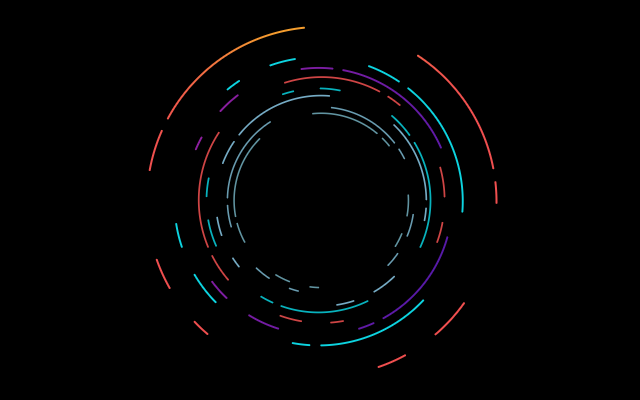
Write a Shadertoy shader that draws this background.

```glsl
const float CANVAS_HEIGHT = 480.0; // design units from bottom to top
const float TAU = 6.283185;
const int DASH_COUNT = 8;

// Start and end of each dash in degrees, shared by every ring
const vec2 DASHES[DASH_COUNT] = vec2[DASH_COUNT](
    vec2(0.0, 56.4), vec2(60.3, 74.4), vec2(103.6, 114.4), vec2(127.6, 134.0),
    vec2(193.2, 203.3), vec2(214.8, 229.3), vec2(263.8, 271.2), vec2(275.2, 321.4));

const vec3 CORAL = vec3(0.94, 0.31, 0.31);
const vec3 ORANGE = vec3(0.96, 0.62, 0.18);
const vec3 CYAN = vec3(0.05, 0.83, 0.88);
const vec3 VIOLET = vec3(0.34, 0.10, 0.66);
const vec3 MAGENTA = vec3(0.55, 0.12, 0.62);
const vec3 BRICK = vec3(0.81, 0.27, 0.27);
const vec3 TEAL = vec3(0.03, 0.70, 0.74);
const vec3 STEEL = vec3(0.46, 0.67, 0.77);
const vec3 SLATE = vec3(0.41, 0.61, 0.69);
const vec3 MIST = vec3(0.38, 0.58, 0.63);

// Signed angle in the range -PI to PI
float wrapAngle(float angle) {
    return mod(angle + 0.5 * TAU, TAU) - 0.5 * TAU;
}

// Distance to the round-capped dashes of a ring turned by some degrees
float dashedRing(vec2 p, float radius, float turn, float halfWidth) {
    float angle = atan(p.y, p.x) - radians(turn);
    float radial = length(p) - radius;
    float nearest = 1e5;
    for (int i = 0; i < DASH_COUNT; i++) {
        vec2 span = radians(DASHES[i]);
        float middle = 0.5 * (span.x + span.y);
        float halfSpan = 0.5 * (span.y - span.x) - halfWidth / radius;
        float beyond = max(abs(wrapAngle(angle - middle)) - halfSpan, 0.0);
        nearest = min(nearest, length(vec2(radial, beyond * radius)));
    }
    return nearest - halfWidth;
}

// Blend toward an accent colour around one direction
vec3 angularTint(vec2 p, vec3 base, vec3 accent, float direction, float sharpness) {
    float facing = 0.5 + 0.5 * cos(atan(p.y, p.x) - radians(direction));
    return mix(base, accent, pow(facing, sharpness));
}

// Paint one dashed ring over the colour so far
vec3 paintRing(vec3 under, vec2 p, float radius, float turn, float halfWidth, vec3 tint, float pixel) {
    float d = dashedRing(p, radius, turn, halfWidth);
    return mix(under, tint, clamp(0.5 - d / pixel, 0.0, 1.0));
}

void mainImage(out vec4 fragColor, in vec2 fragCoord) {
    float pixel = CANVAS_HEIGHT / iResolution.y;
    vec2 p = (fragCoord - 0.5 * iResolution.xy) * pixel;
    vec3 color = vec3(0.0);

    // Outer rings, each slightly off centre
    vec2 outer = p - vec2(2.0, -2.0);
    vec3 outerTint = angularTint(outer, CORAL, ORANGE, 100.0, 12.0);
    color = paintRing(color, outer, 209.8, 95.5, 1.2, outerTint, pixel);
    color = paintRing(color, p - vec2(-1.7, -1.5), 173.0, -4.5, 1.15, CYAN, pixel);
    vec2 purple = p - vec2(-1.5, -1.7);
    vec3 purpleTint = angularTint(purple, VIOLET, MAGENTA, 160.0, 1.0);
    color = paintRing(color, purple, 160.2, 23.4, 1.15, purpleTint, pixel);

    // Middle rings
    color = paintRing(color, p - vec2(2.0, 0.0), 147.5, 146.4, 1.05, BRICK, pixel);
    color = paintRing(color, p - vec2(-1.8, -0.5), 134.4, -25.0, 1.05, TEAL, pixel);

    // Inner blue-grey rings
    color = paintRing(color, p - vec2(1.3, -1.0), 126.3, 85.1, 1.0, STEEL, pixel);
    color = paintRing(color, p - vec2(1.0, -0.5), 112.1, 122.4, 0.95, SLATE, pixel);
    color = paintRing(color, p - vec2(1.5, -0.5), 104.6, 134.6, 0.95, MIST, pixel);

    fragColor = vec4(color, 1.0);
}
```
